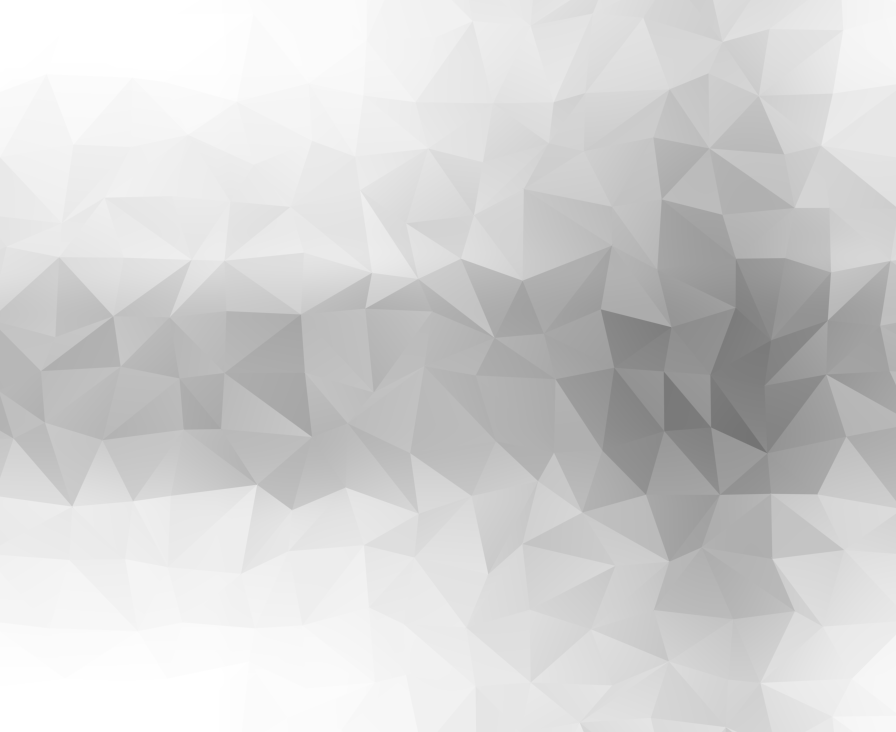
This background is drawn by a WebGL 1 fragment shader. Its source:

```glsl
precision highp float;

uniform vec2 u_resolution;

const vec2 GRID = vec2(15.0, 12.5);      // facets across and up
const float JITTER = 0.32;               // vertex scatter, in cells
const float FACET_FLATNESS = 0.68;       // 1 = one flat tone per facet
const float FACET_CONTRAST = 0.17;       // tone scatter, relative to darkness
const float FACET_SLOPE = 0.035;         // random shading inside a facet
const float BAND_DARK = 0.27;
const float BAND_TOP = 0.598;
const float BAND_BOTTOM = 0.365;
const float CORE_DARK = 0.20;
const float CORE_X = 0.80;
const float HALO_DARK = 0.17;
const float HALO_REACH = 0.42;
const float COLUMN_DARK = 0.15;
const float COLUMN_WIDTH = 0.10;
const float VEIL_DARK = 0.12;

float hash(vec2 p) {
  return fract(sin(dot(p, vec2(127.1, 311.7))) * 43758.5);
}

vec2 hash2(vec2 p) {
  return vec2(hash(p), hash(p + 37.3));
}

float bell(float x, float width) {
  return exp(-x * x / (width * width));
}

// Smooth darkness of the scene at p in 0..1
float darkness(vec2 p) {
  float d = abs(p.y - 0.5);
  float fromCore = p.x - CORE_X;

  // Soft surroundings: horizontal halo, right-hand veil, vertical column
  float halo = HALO_DARK * max(0.0, 1.0 - d / HALO_REACH);
  halo *= 1.0 + 0.4 * smoothstep(0.85, 1.0, p.x);
  float veil = VEIL_DARK * smoothstep(0.35, 0.65, p.x)
             * (1.0 - 0.8 * smoothstep(0.8, 1.02, p.x));
  veil += 0.014 * smoothstep(0.24, 0.26, p.x) * (1.0 - smoothstep(0.4, 0.6, p.x));
  float column = COLUMN_DARK * bell(fromCore, COLUMN_WIDTH)
               * mix(1.0, 0.3, smoothstep(0.15, 0.5, d));
  float outside = halo + veil + column;

  // Dark band with a deeper core
  float coreWidth = fromCore < 0.0 ? 0.20 : 0.16;
  float band = BAND_DARK + CORE_DARK * bell(fromCore, coreWidth)
             + 0.025 * bell(p.x - 0.32, 0.14);
  float bottom = BAND_BOTTOM - 0.03 * bell(p.x - 0.3, 0.1);
  float inBand = smoothstep(bottom - 0.06, bottom + 0.06, p.y)
               * (1.0 - smoothstep(BAND_TOP - 0.036, BAND_TOP + 0.036, p.y));

  // Pale glints resting on the band
  float glint = 0.06 * bell(p.y - 0.65, 0.025)
              * (bell(p.x - 0.38, 0.2) + bell(p.x - 0.93, 0.06));
  return max(0.0, mix(outside, band, inBand) - glint);
}

vec2 vertex(vec2 id) {
  return id + JITTER * (2.0 * hash2(id) - 1.0);
}

// Signed distance to the line ab, positive on its left
float leftOf(vec2 q, vec2 a, vec2 b) {
  vec2 e = normalize(b - a);
  return e.x * (q.y - a.y) - e.y * (q.x - a.x);
}

// Facet tone weighted by its coverage
vec2 facet(vec2 q, vec2 a, vec2 b, vec2 c, float soft) {
  float inside = min(leftOf(q, a, b), min(leftOf(q, b, c), leftOf(q, c, a)));
  float cover = smoothstep(-soft, soft, inside);
  vec2 center = (a + b + c) / 3.0;
  vec2 seed = floor(center * 64.0);
  float dark = mix(darkness(q / GRID), darkness(center / GRID), FACET_FLATNESS);
  float scatter = FACET_CONTRAST * (2.0 * hash(seed) - 1.0);
  float slope = FACET_SLOPE * dot(q - center, 2.0 * hash2(seed + 11.0) - 1.0);
  float shade = dark * (1.0 + scatter) + slope * smoothstep(0.0, 0.15, dark);
  return vec2(1.0 - max(shade, 0.0), 1.0) * cover;
}

void main() {
  vec2 q = gl_FragCoord.xy / u_resolution * GRID;
  float soft = 0.75 * GRID.y / u_resolution.y;
  vec2 cell = floor(q);
  vec2 sum = vec2(0.0);

  // Two triangles per scattered cell, with a random diagonal
  for (int j = -1; j <= 1; j++) {
    for (int i = -1; i <= 1; i++) {
      vec2 id = cell + vec2(float(i), float(j));
      vec2 a = vertex(id);
      vec2 b = vertex(id + vec2(1.0, 0.0));
      vec2 c = vertex(id + vec2(1.0, 1.0));
      vec2 d = vertex(id + vec2(0.0, 1.0));
      if (hash(id + 71.7) < 0.5) {
        sum += facet(q, a, b, c, soft) + facet(q, a, c, d, soft);
      } else {
        sum += facet(q, b, c, d, soft) + facet(q, b, d, a, soft);
      }
    }
  }
  gl_FragColor = vec4(vec3(sum.x / max(sum.y, 0.0001)), 1.0);
}
```
